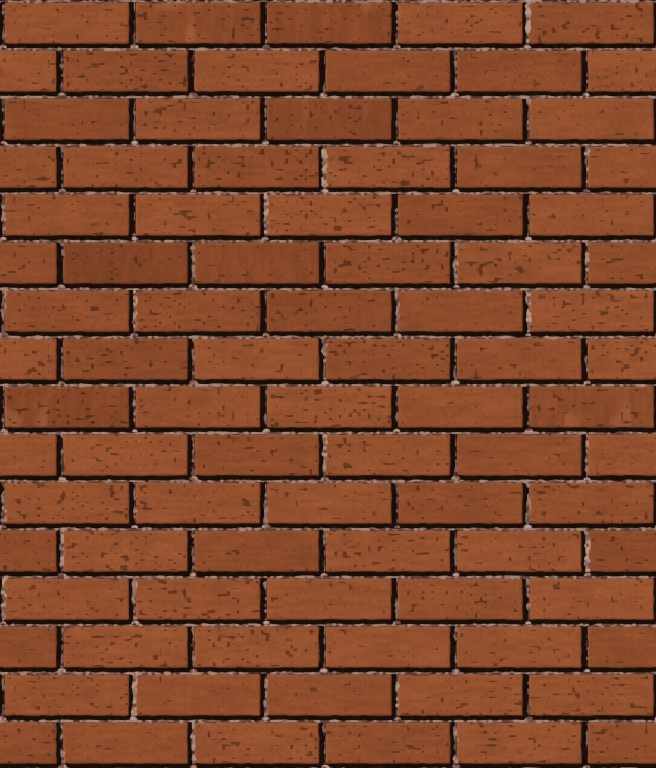
Give the GLSL for this texture, as a Shadertoy shader.

```glsl
// Running-bond brick wall, 5 bricks across and 16 courses down, lit from the upper left.
// Each brick is a rounded box with pits, grain and streaks; pale gritty mortar lies on
// its top and left edges, deep shadow on its bottom and right. All noise wraps.

const vec2 WALL = vec2(5.0, 16.0);        // bricks across, courses down
const vec2 CELL = vec2(2.733, 1.0);       // one brick with its joint, in course heights
const vec2 BRICK_MIN = vec2(0.055, 0.05);
const vec2 BRICK_MAX = vec2(2.65, 0.91);

const vec3 CLAY       = vec3(0.60, 0.328, 0.190);
const vec3 FIRED_CLAY = vec3(0.51, 0.265, 0.148);
const vec3 PALE_CLAY  = vec3(0.64, 0.375, 0.245);
const vec3 EDGE_LIGHT = vec3(0.60, 0.42, 0.34);
const vec3 EDGE_SHADE = vec3(0.28, 0.15, 0.10);
const vec3 SHADOW     = vec3(0.115, 0.05, 0.034);
const vec3 MORTAR_LOW = vec3(0.43, 0.30, 0.25);
const vec3 MORTAR_TOP = vec3(0.73, 0.60, 0.54);

float hash(vec2 p) {
    vec3 q = fract(p.xyx * vec3(0.1031, 0.1030, 0.0973));
    q += dot(q, q.yzx + 33.33);
    return fract((q.x + q.y) * q.z);
}

// Value noise that repeats over the unit square; cells must be whole numbers.
float wrapNoise(vec2 uv, vec2 cells, float seed) {
    vec2 p = uv * cells, i = floor(p), f = fract(p);
    f = f * f * (3.0 - 2.0 * f);
    vec2 a = mod(i, cells) + seed, b = mod(i + 1.0, cells) + seed;
    return mix(mix(hash(a), hash(vec2(b.x, a.y)), f.x),
               mix(hash(vec2(a.x, b.y)), hash(b), f.x), f.y);
}

float roundedBox(vec2 p, vec2 halfSize, float radius) {
    vec2 d = abs(p) - halfSize + radius;
    return length(max(d, 0.0)) + min(max(d.x, d.y), 0.0) - radius;
}

// Soft coverage of the inside of a distance field.
float cover(float dist, float soft) {
    return 1.0 - smoothstep(-soft, soft, dist);
}

vec3 brickColor(vec2 uv, vec2 id, vec2 q) {
    float tone = hash(id + 11.0);
    float streaky = step(0.72, 0.5 * hash(vec2(id.y, 71.0)) + 0.5 * hash(id + 37.0));
    float cloud = wrapNoise(uv, vec2(24.0, 40.0), 5.0);
    float grain = wrapNoise(uv, vec2(260.0, 300.0), 19.0);
    float scratch = wrapNoise(uv, vec2(36.0, 230.0), 43.0);
    float streak = wrapNoise(uv, vec2(170.0, 36.0), 61.0);

    vec3 col = mix(CLAY, FIRED_CLAY, clamp(0.55 * tone * tone + 0.5 * streaky, 0.0, 1.0));
    col *= 0.95 + 0.06 * cloud + 0.07 * (grain - 0.5);
    col *= 1.0 + 0.09 * mix(scratch - 0.5, streak - 0.5, streaky);

    // pale vertical smears on the streaky bricks
    float smear = smoothstep(0.72, 0.9, wrapNoise(uv, vec2(45.0, 20.0), 83.0));
    col = mix(col, PALE_CLAY, 0.6 * smear * streaky);

    // small dark pits, wider than tall, more of them on some bricks
    float pit = wrapNoise(uv, vec2(135.0, 240.0), 97.0);
    float limit = mix(0.86, 0.74, hash(id + 53.0));
    col *= 1.0 - 0.32 * smoothstep(limit, limit + 0.16, pit);

    // bevel: lit top and left rims, darkened bottom and right rims
    vec2 lit = q - BRICK_MIN, shaded = BRICK_MAX - q;
    float rim = max(cover(lit.x - 0.035, 0.035), cover(lit.y - 0.035, 0.035));
    float dim = max(cover(shaded.x - 0.02, 0.035), cover(shaded.y - 0.02, 0.035));
    col = mix(col, EDGE_LIGHT, 0.32 * rim);
    return mix(col, EDGE_SHADE, 0.6 * dim);
}

void mainImage(out vec4 fragColor, in vec2 fragCoord) {
    vec2 uv = fragCoord / iResolution.xy;
    float soft = max(0.016, 0.7 * WALL.y / iResolution.y);

    // brick address, counted from the top, and position inside its cell
    vec2 grid = vec2(uv.x, 1.0 - uv.y) * WALL;
    float course = floor(grid.y);
    grid.x -= mix(0.0145, 0.462, mod(course, 2.0));
    vec2 id = vec2(mod(floor(grid.x), WALL.x), course);
    vec2 q = fract(grid) * CELL;

    float wobble = wrapNoise(uv, vec2(90.0, 105.0), 3.0) - 0.5;
    float grit = wrapNoise(uv, vec2(210.0, 245.0), 29.0);

    // brick face over the shadowed joint
    float face = roundedBox(q - 0.5 * (BRICK_MIN + BRICK_MAX),
                            0.5 * (BRICK_MAX - BRICK_MIN), 0.035) + 0.022 * wobble;
    vec3 col = SHADOW * (0.85 + 0.3 * grit);
    col = mix(col, brickColor(uv, id, q), cover(face, soft));

    // signed offsets from the nearest upright and level joints
    vec2 past = step(0.5 * CELL, q);
    vec2 joint = q - past * CELL;
    float jointId = mod(id.x + past.x, WALL.x);
    float rough = pow(hash(vec2(jointId, course) + 7.0), 3.0);

    // mortar: thin level line, lumpy upright line, and a dab at the foot of each upright
    float level = abs(joint.y - 0.025) - 0.024 - 0.03 * wobble - 0.014 * (grit - 0.5);
    float upright = abs(joint.x - 0.03) - 0.012 - 0.035 * rough
                  - 0.06 * wobble - 0.035 * (grit - 0.5);
    float dab = length((joint - vec2(0.03, -0.015)) * vec2(0.7, 1.0)) - 0.055 - 0.04 * wobble;
    float uprightMask = cover(upright, soft) * cover(q.y - 0.92, 0.03) * (0.6 + 0.4 * rough);
    float mortar = max(0.85 * cover(level, soft), uprightMask);
    mortar = max(mortar, cover(dab, soft) * past.y);

    col = mix(col, mix(MORTAR_LOW, MORTAR_TOP, smoothstep(0.1, 0.8, grit)), mortar);
    fragColor = vec4(col, 1.0);
}
```
